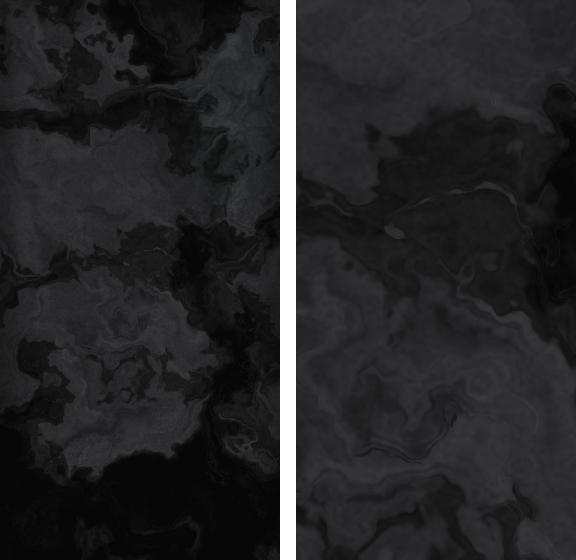
Left: the whole. Right: its middle third, enlarged.
Give the GLSL for this texture, as a WebGL 1 fragment shader.

```glsl
precision highp float;
uniform vec2 u_resolution;

// Tuning
const vec3 INK = vec3(0.97, 0.98, 1.02);      // neutral, slightly cool
const vec3 VERDIGRIS = vec3(0.90, 1.03, 1.02);
const float BASE_TONE = 0.059;
const float BODY_SLOPE = 0.030;
const float MID_STEP = 0.034;
const float LIGHT_STEP = 0.045;
const float MID_LEVEL = -0.10;
const float LIGHT_LEVEL = 0.45;
const float ROUGHNESS = 5.2;
const float SWIRL = 0.085;
const float VEIN_WIDTH = 0.013;
const float GRAIN = 0.022;
const mat2 TURN = mat2(0.8, 0.6, -0.6, 0.8);

vec2 hash2(vec2 p) {
  vec3 q = fract(p.xyx * vec3(0.1031, 0.1030, 0.0973));
  q += dot(q, q.yzx + 33.33);
  return fract((q.xx + q.yz) * q.zy);
}

// Smooth cellular noise: random cell values blended by distance
float cellNoise(vec2 p) {
  vec2 cell = floor(p), f = p - cell;
  float sum = 0.0, total = 0.0;
  for (int j = -1; j <= 1; j++) {
    for (int i = -1; i <= 1; i++) {
      vec2 o = vec2(float(i), float(j));
      vec2 h = hash2(cell + o + 50.0);
      vec2 d = o + 0.2 + 0.6 * h - f;
      float w = exp(-6.0 * dot(d, d));
      sum += w * fract(h.x * 7.3 + h.y * 13.7);
      total += w;
    }
  }
  return sum / total;
}

float cloud(vec2 p) {
  float sum = 0.0, amp = 0.5;
  for (int i = 0; i < 5; i++) {
    sum += amp * cellNoise(p);
    p = TURN * p * 2.03 + 3.7;
    amp *= 0.53;
  }
  return sum / 1.02;
}

// Distance to the nearest cell wall, for the round bubbles
float bubbleWall(vec2 p) {
  vec2 cell = floor(p), f = p - cell;
  float near = 8.0, next = 8.0;
  for (int j = -1; j <= 1; j++) {
    for (int i = -1; i <= 1; i++) {
      vec2 o = vec2(float(i), float(j));
      float d = length(o + 0.1 + 0.8 * hash2(cell + o + 90.0) - f);
      next = min(next, max(near, d));
      near = min(near, d);
    }
  }
  return next - near;
}

// Layered sines fold the plane like stirred paint
vec2 stir(vec2 p) {
  float amp = SWIRL, freq = 5.3;
  for (int i = 0; i < 5; i++) {
    p += amp * sin(freq * (TURN * p).yx + vec2(1.7, 4.1) * float(i + 1));
    amp *= 0.58;
    freq *= 1.75;
  }
  return p;
}

float mass(vec2 p, vec2 centre, vec2 radius) {
  vec2 d = (p - centre) / radius;
  return exp(-dot(d, d));
}

// Broad light and dark pools
float pools(vec2 p) {
  float light = 1.05 * mass(p, vec2(0.07, 1.38), vec2(0.23, 0.48))
    + 0.90 * mass(p, vec2(0.45, 1.29), vec2(0.35, 0.14))
    + 0.65 * mass(p, vec2(0.84, 1.60), vec2(0.20, 0.25))
    + 0.60 * mass(p, vec2(0.88, 0.98), vec2(0.18, 0.13))
    + 0.75 * mass(p, vec2(0.52, 0.50), vec2(0.26, 0.08));
  float dark = 0.80 * mass(p, vec2(0.45, 1.58), vec2(0.25, 0.12))
    + 1.00 * mass(p, vec2(0.50, 1.06), vec2(0.36, 0.14));
  return light - dark - 0.25 * (1.0 - smoothstep(0.5, 1.0, p.y));
}

void main() {
  vec2 uv = gl_FragCoord.xy / u_resolution;
  vec2 p = gl_FragCoord.xy / u_resolution.x;

  // Flow field
  vec2 drift = vec2(cloud(p * 3.0), cloud(p * 3.0 + 7.0)) - 0.5;
  vec2 flow = stir(p + 0.6 * drift);
  float body = pools(mix(p, flow, 0.5)) + ROUGHNESS * (cloud(flow * 3.2 + 2.0) - 0.5) + 0.04;

  // Stepped sheets of paint with darker rims
  float tone = BASE_TONE + BODY_SLOPE * clamp(body, -1.1, 1.6);
  tone += MID_STEP * smoothstep(-0.22, 0.22, body - MID_LEVEL);
  tone += LIGHT_STEP * smoothstep(-0.13, 0.13, body - LIGHT_LEVEL);
  float rim = (body - LIGHT_LEVEL + 0.16) / 0.09;
  tone -= 0.022 * exp(-rim * rim);

  // Mottling, combed strands and thin veins
  float mottle = cloud(flow * 9.0 + 11.0) - 0.5;
  float strands = cellNoise(TURN * flow * vec2(9.0, 60.0)) - 0.5;
  float ridge = abs(cloud(flow * 4.5 + 23.0) - 0.5);
  float vein = 1.0 - smoothstep(0.0, VEIN_WIDTH, ridge);
  float veinPatch = smoothstep(0.45, 0.65, cellNoise(p * 5.0 + 31.0));
  tone += 0.11 * mottle * (0.5 + tone * 4.0);
  tone += 0.035 * strands * smoothstep(0.4, 0.7, cellNoise(p * 4.0 + 17.0));
  tone += 0.035 * vein * veinPatch;

  // Bubbles in the upper right
  float bubbleZone = mass(p, vec2(0.86, 1.58), vec2(0.17, 0.20));
  float wall = bubbleWall((p + 0.25 * drift) * 11.0);
  tone += bubbleZone * (0.03 * smoothstep(0.05, 0.25, wall) - 0.018);

  // Grain and darkened borders
  tone += GRAIN * (cellNoise(p * 170.0) - 0.5) * (0.4 + tone * 4.0);
  vec2 border = smoothstep(vec2(0.0), vec2(0.10, 0.06), min(uv, 1.0 - uv));
  tone *= mix(0.72, 1.0, border.x * border.y);

  vec3 tint = mix(INK, VERDIGRIS, 0.7 * bubbleZone);
  gl_FragColor = vec4(max(tone, 0.028) * tint, 1.0);
}
```
